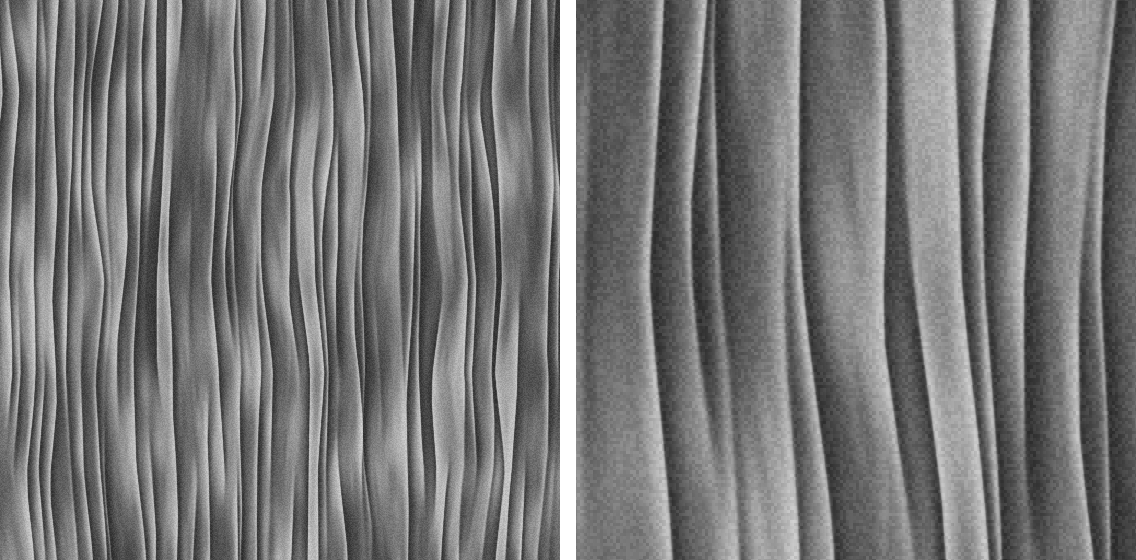
Left, the full canvas; right, a detail of the centre.
Write a WebGL 1 fragment shader that draws this texture.

```glsl
precision highp float;
// Grey upright folds, like draped cloth or bark: wandering crease lines, each with
// a lit lip on one side and a soft shadow on the other, summed over the nearby
// creases, then laid over stretched tonal noise and fine grain.

uniform vec2 u_resolution;

const float FOLD_COUNT = 43.0;
const float MID_GREY = 0.455;
const float SHADOW_RANGE = 0.285;
const float LIGHT_RANGE = 0.38;

float hash(vec2 p) {
  vec3 q = fract(vec3(p.xyx) * 0.1031);
  q += dot(q, q.yzx + 33.33);
  return fract((q.x + q.y) * q.z);
}

float valueNoise(vec2 p) {
  vec2 cell = floor(p);
  vec2 f = fract(p);
  f = f * f * (3.0 - 2.0 * f);
  float low = mix(hash(cell), hash(cell + vec2(1.0, 0.0)), f.x);
  float high = mix(hash(cell + vec2(0.0, 1.0)), hash(cell + vec2(1.0)), f.x);
  return mix(low, high, f.y);
}

float layeredNoise(vec2 p) {
  return 0.6 * valueNoise(p) + 0.4 * valueNoise(p * 2.1 + 17.3);
}

// Nearly straight runs between random knots, in -1..1
float kinkedPath(float seed, float y) {
  float knot = floor(y);
  float f = fract(y);
  float blend = mix(f, smoothstep(0.0, 1.0, f), 0.35);
  return 2.0 * mix(hash(vec2(seed, knot)), hash(vec2(seed, knot + 1.0)), blend) - 1.0;
}

// Sideways drift shared by neighbouring folds
float sharedDrift(vec2 uv) {
  float column = floor(uv.x * 6.0);
  float f = smoothstep(0.0, 1.0, fract(uv.x * 6.0));
  float y = uv.y * 6.0;
  return mix(kinkedPath(column + 60.0, y), kinkedPath(column + 61.0, y), f);
}

// Shade across one crease: lit lip at negative d, shadow at positive d
float creaseProfile(float d, float softness, float spread) {
  float reach = abs(d);
  float lit = 0.85 * exp(-reach / (0.4 * spread)) + 1.25 * exp(-reach / 0.14);
  float shadow = -1.65 * exp(-reach / (0.36 * spread)) - 0.6 * exp(-reach / 0.12);
  return mix(lit, shadow, smoothstep(-softness, softness, d));
}

float foldShade(vec2 uv) {
  float x = uv.x * FOLD_COUNT + 0.5 * sharedDrift(uv);
  float home = floor(x);
  float shade = 0.0;
  for (int k = -4; k <= 4; k++) {
    float id = home + float(k) + 100.0;
    float phase = hash(vec2(id, 3.7));
    float jitter = 0.7 * (hash(vec2(id, 9.1)) - 0.5);
    float wander = 0.42 * kinkedPath(id + 200.0, uv.y * 5.5 + phase);
    float d = x - (id - 100.0 + 0.5 + jitter + wander);

    // Creases fade in and out along their length
    float presence = valueNoise(vec2(id * 7.0, uv.y * 3.6 + phase * 9.0));
    float strength = smoothstep(0.1, 0.65, presence);
    float side = hash(vec2(id, 21.3)) < 0.12 ? -1.0 : 1.0;
    float spread = mix(0.7, 1.3, hash(vec2(id, 31.9)));
    float softness = mix(0.28, 0.1, strength);
    shade += strength * creaseProfile(d * side, softness, spread);
  }
  return shade;
}

void main() {
  vec2 uv = gl_FragCoord.xy / u_resolution;

  // Broad tone and faint streaks, both drawn out vertically
  float bend = 0.02 * sharedDrift(uv);
  float tone = layeredNoise(vec2((uv.x + bend) * 18.0, uv.y * 5.5) + 40.0) - 0.5;
  float streak = layeredNoise(vec2((uv.x + bend) * 75.0, uv.y * 9.0) + 80.0) - 0.5;

  // Soft limits, with more room towards the light
  float shade = foldShade(uv) + 1.7 * tone + 0.8 * streak;
  float range = shade > 0.0 ? LIGHT_RANGE : SHADOW_RANGE;
  float grey = MID_GREY + range * shade / sqrt(1.3 + shade * shade);

  // Fine grain in canvas units
  grey += 0.09 * (hash(floor(uv * 512.0) + 5.0) - 0.5);
  gl_FragColor = vec4(vec3(clamp(grey, 0.0, 1.0)), 1.0);
}
```
